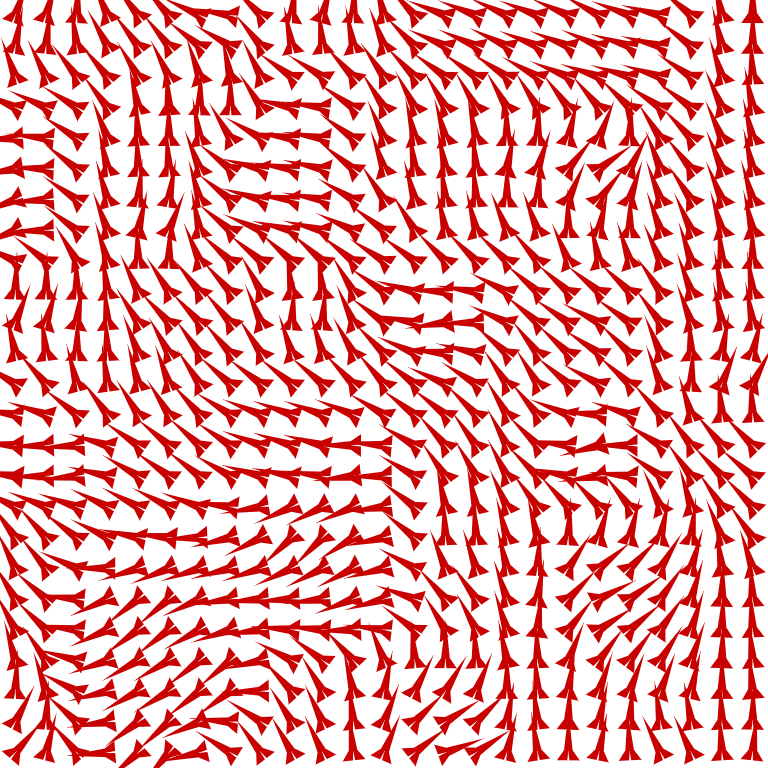
Give the GLSL for this pattern, as a WebGL 2 fragment shader.

```glsl
#version 300 es
precision highp float;
// A square grid of red darts with flared, slit tails on white.
// Smooth value noise turns each dart; every pixel takes the union of the
// polygon distances of the darts in the cells around it.

#define GRID 25.0         // darts per side
#define MEAN_ANGLE 2.15   // average heading in radians
#define ANGLE_RANGE 4.8   // spread of headings
#define PATCH_FREQ 0.21   // noise lattice points per cell
#define DETAIL 0.28       // share of the finer noise octave
#define SEED 37.0
#define DART_COLOR vec3(0.784, 0.0, 0.0)
#define PAPER_COLOR vec3(1.0)

uniform vec2 u_resolution;
out vec4 fragColor;

// Right half of the dart in cell units: tip, waist, fin, slit edge, notch
const vec2 OUTLINE[5] = vec2[5](
    vec2(0.0, 1.33), vec2(0.14, 0.08), vec2(0.37, -0.25),
    vec2(0.035, -0.25), vec2(0.0, 0.05));

// Integer hash of a lattice point, 0 to 1
float hash(vec2 p) {
    uvec2 q = uvec2(ivec2(p)) * uvec2(1597u, 7919u);
    uint h = (q.x ^ (q.y << 7)) + 2891u;
    h = (h ^ (h >> 15)) * 73244475u;
    h = (h ^ (h >> 13)) * 73244475u;
    h ^= h >> 16;
    return float(h & 65535u) / 65535.0;
}

float valueNoise(vec2 p) {
    vec2 i = floor(p);
    vec2 f = fract(p);
    vec2 w = f * f * (3.0 - 2.0 * f);
    float low = mix(hash(i), hash(i + vec2(1.0, 0.0)), w.x);
    float high = mix(hash(i + vec2(0.0, 1.0)), hash(i + 1.0), w.x);
    return mix(low, high, w.y);
}

// Heading of the dart in a cell
vec2 heading(vec2 cell) {
    vec2 p = cell * PATCH_FREQ + SEED;
    float n = mix(valueNoise(p), valueNoise(p * 2.0 + SEED), DETAIL);
    float angle = MEAN_ANGLE + (n - 0.5) * ANGLE_RANGE;
    return vec2(cos(angle), sin(angle));
}

// Signed distance to a dart pointing along +y, negative inside
float dartDistance(vec2 p) {
    p.x = abs(p.x);
    float nearest = 1e3;
    float side = 1.0;
    for (int k = 0; k < 4; k++) {
        vec2 a = OUTLINE[k];
        vec2 edge = OUTLINE[k + 1] - a;
        vec2 q = p - a;
        float t = clamp(dot(q, edge) / dot(edge, edge), 0.0, 1.0);
        nearest = min(nearest, length(q - edge * t));
        // A ray towards +x flips the side at each edge it crosses
        bool spans = (p.y < a.y) != (p.y < a.y + edge.y);
        if (spans && q.x < edge.x * q.y / edge.y) side = -side;
    }
    return side * nearest;
}

void main() {
    float canvas = min(u_resolution.x, u_resolution.y);
    vec2 p = gl_FragCoord.xy / canvas * GRID;
    float pixel = GRID / canvas;
    vec2 home = floor(p);

    // Union of nearby darts; only cells on the canvas hold one
    float dist = 1e3;
    for (int y = -1; y <= 1; y++) {
        for (int x = -1; x <= 1; x++) {
            vec2 cell = home + vec2(x, y);
            if (any(lessThan(cell, vec2(0.0))) ||
                any(greaterThanEqual(cell, vec2(GRID)))) continue;
            vec2 along = heading(cell);
            vec2 across = vec2(along.y, -along.x);
            vec2 d = p - cell - 0.5;
            dist = min(dist, dartDistance(vec2(dot(d, across), dot(d, along))));
        }
    }

    float cover = clamp(0.5 - dist / pixel, 0.0, 1.0);
    fragColor = vec4(mix(PAPER_COLOR, DART_COLOR, cover), 1.0);
}
```
